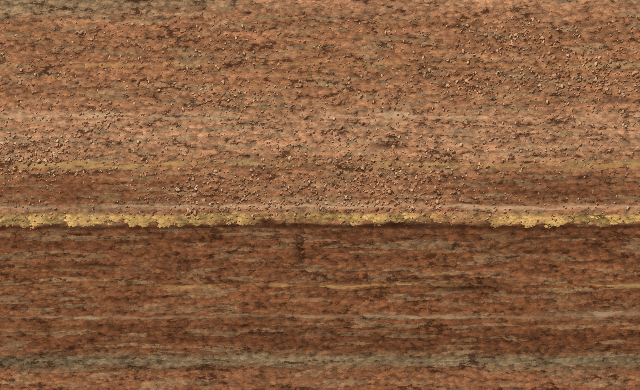
Reproduce this texture procedurally as a Shadertoy shader.

```glsl
#define SAND vec3(0.69, 0.51, 0.375)
#define CLAY vec3(0.58, 0.395, 0.27)
#define UMBER vec3(0.46, 0.29, 0.185)
#define SHADE vec3(0.22, 0.12, 0.07)
#define OCHRE vec3(0.72, 0.58, 0.34)
#define SAGE vec3(0.45, 0.39, 0.29)
#define CHALK vec3(0.88, 0.73, 0.57)
#define GRAIN 0.8
#define BEDDING 0.06
#define CHIPS 0.28
#define PEBBLE_SCALE 82.0
#define LIGHT vec2(-0.5, 0.86)

// Rubble clumps: centre and radii, in canvas heights
const vec4 CLUMPS[8] = vec4[8](
    vec4(0.57, 0.50, 0.14, 0.055), vec4(0.98, 0.53, 0.18, 0.075),
    vec4(1.22, 0.785, 0.10, 0.03), vec4(0.58, 0.75, 0.10, 0.025),
    vec4(1.52, 0.80, 0.11, 0.055), vec4(0.27, 0.70, 0.04, 0.03),
    vec4(1.32, 0.90, 0.09, 0.05), vec4(0.08, 0.60, 0.14, 0.06));

// Dark hollows, same layout
const vec4 HOLLOWS[5] = vec4[5](
    vec4(1.20, 0.263, 0.075, 0.008), vec4(0.25, 0.322, 0.06, 0.006),
    vec4(1.03, 0.426, 0.08, 0.007), vec4(1.00, 0.628, 0.04, 0.008),
    vec4(0.77, 0.37, 0.009, 0.05));

vec2 hash2(vec2 c) {
    vec3 q = fract(c.xyx * vec3(0.1031, 0.1030, 0.0973));
    q += dot(q, q.yzx + 33.33);
    return fract((q.xx + q.yz) * q.zy);
}

// Cellular noise: offset from nearest point, distance, cell value
vec4 cells(vec2 p) {
    vec2 id = floor(p), f = p - id;
    vec4 best = vec4(0.0, 0.0, 9.0, 0.0);
    for (int j = -1; j <= 1; j++)
    for (int i = -1; i <= 1; i++) {
        vec2 g = vec2(i, j), d = f - g - hash2(id + g);
        float len = length(d);
        if (len < best.z) best = vec4(d, len, hash2(id + g + 71.0).x);
    }
    return best;
}

// Layered cellular relief, roughly centred on zero
float relief(vec2 p) {
    float sum = 0.0, amp = 0.5;
    for (int i = 0; i < 4; i++) {
        sum += amp * (0.46 - cells(p).z);
        p = mat2(1.9, 0.12, -0.3, 1.8) * p + 17.3;
        amp *= 0.72;
    }
    return sum;
}

float waves(float x) {
    return 0.5 * sin(x * 5.1 + 0.7) + 0.3 * sin(x * 13.7 + 2.0) + 0.2 * sin(x * 37.0);
}

float bell(float d, float width) { return exp(-d * d / (width * width)); }

float blob(vec2 p, vec4 e) {
    vec2 d = (p - e.xy) / e.zw;
    return exp(-dot(d, d));
}

// Angular chips of stone, lit from above, with shadow beneath
vec3 scatter(vec3 col, vec2 p, float scale, float density) {
    vec4 c = cells(p * scale);
    float kept = smoothstep(0.0, 0.06, density - c.w), turn = c.w * 90.0;
    float size = fract(c.w * 37.0), radius = mix(0.16, 0.4, size * size);
    vec2 d = abs(mat2(cos(turn), sin(turn), -sin(turn), cos(turn)) * c.xy);
    float edge = max(d.x * 0.75 + d.y * 0.6, d.y * 1.4) - radius;
    float aa = 0.5 * scale / iResolution.y;
    float shadow = 1.0 - smoothstep(radius, radius + 0.25, length(c.xy + LIGHT * 0.3));
    float lit = 0.2 + 0.8 * fract(c.w * 53.0) + 0.9 * dot(c.xy, LIGHT);
    col = mix(col, SHADE, 0.7 * kept * shadow);
    vec3 stone = mix(CLAY * 0.9, CHALK, clamp(lit, 0.0, 1.0));
    return mix(col, stone, kept * (1.0 - smoothstep(-aa, aa, edge)));
}

void mainImage(out vec4 fragColor, in vec2 fragCoord) {
    vec2 p = fragCoord / iResolution.y;
    float streak = relief(p * vec2(9.0, 38.0));
    float grit = relief(p * vec2(48.0, 85.0) + 5.0);
    float dash = cells(p * vec2(13.0, 115.0) + streak).w;
    float chip = cells(p * vec2(75.0, 125.0) + grit).w;
    float y = p.y + 0.004 * waves(p.x) + 0.012 * streak;
    float upper = smoothstep(0.42, 0.435, y);

    // Broad beds
    vec3 col = mix(UMBER, CLAY, upper);
    col = mix(col, SAND, 0.7 * bell(y - 0.655, 0.075));
    col = mix(col, SAND, 0.5 * smoothstep(0.93, 1.0, y));
    col = mix(col, SAGE, 0.65 * smoothstep(0.94, 0.99, y) * (1.0 - smoothstep(0.2, 0.75, p.x)));
    float lens = blob(p, vec4(0.16, 0.515, 0.36, 0.038)) + blob(p, vec4(1.45, 0.52, 0.26, 0.04));
    col = mix(col, UMBER, 0.9 * min(lens * 1.3, 1.0));
    col = mix(col, SHADE, 0.25 * bell(y - 0.135, 0.03) + 0.2 * bell(y - 0.39, 0.03));
    col = mix(col, SAGE, 0.85 * bell(y - 0.075, 0.018));
    col = mix(col, CLAY, 0.65 * bell(y - 0.025, 0.02));

    // Fine bedding, crisp dashes and gritty surface
    float beds = sin(y * 210.0 + 2.0 * sin(y * 47.0) + waves(p.x)) * sin(y * 83.0 + p.x * 2.0);
    col = mix(col, SAGE, 0.5 * smoothstep(0.65, 0.9, dash));
    col *= 1.0 + BEDDING * (beds + waves(p.x * 0.8 + y * 9.0)) + 0.2 * (dash - 0.5)
        + CHIPS * (chip - 0.5) * (1.0 - 0.5 * lens) + GRAIN * (0.35 * streak + 0.8 * grit);
    col = mix(col, SHADE, 0.5 * smoothstep(0.1, 0.32, -streak - 0.8 * grit));

    // Thin pale seams, broken along their length
    float gaps = clamp(0.5 + 0.4 * waves(p.x * 1.7 + 1.0) + streak, 0.1, 1.0);
    gaps *= 0.35 + 0.9 * smoothstep(0.2, 0.7, dash);
    float right = smoothstep(1.2, 1.6, p.x);
    col = mix(col, OCHRE, 0.85 * gaps * bell(y - 0.58, 0.008));
    col = mix(col, OCHRE, 0.5 * gaps * bell(y - 0.835, 0.005));
    col = mix(col, CHALK, 0.5 * gaps * bell(y - 0.705, 0.010));
    col = mix(col, CHALK, 0.7 * (1.0 - 0.6 * gaps) * bell(y - 0.470, 0.005));
    col = mix(col, OCHRE, 0.8 * gaps * bell(y - 0.268, 0.005));
    vec3 pale = mix(SAGE, CHALK, 0.5);
    col = mix(col, pale, (0.35 + 0.4 * gaps) * bell(y - 0.188 - 0.01 * right, 0.004 + 0.007 * right));

    // Lumpy ochre ledge over its shadow
    vec4 lump = cells(p * vec2(28.0, 22.0) + grit);
    float base = 0.416 + 0.03 * lump.z;
    float ledge = smoothstep(base - 0.003, base + 0.003, y) * (1.0 - smoothstep(0.447, 0.457, y));
    float broken = 1.0 - 0.75 * (bell(p.x - 0.70, 0.06) + bell(p.x - 1.18, 0.09));
    col = mix(col, SHADE, 0.6 * bell(y - 0.419, 0.007));
    col = mix(col, OCHRE * (0.75 + 0.4 * lump.w + 0.8 * grit), 0.85 * ledge * broken);

    // Hollows and loose stones
    for (int i = 0; i < 5; i++)
        col = mix(col, SHADE * 0.8, 0.7 * blob(p + vec2(0.05, 0.01) * grit, HOLLOWS[i]));
    float rubble = 0.0;
    for (int i = 0; i < 8; i++) rubble += blob(p, CLUMPS[i]);
    float loose = 0.14 * (1.0 - smoothstep(0.92, 1.0, p.y)) * (1.0 - 0.7 * min(lens, 1.0));
    float density = min((loose + 0.45 * rubble) * upper, 0.6);
    vec2 ground = p + 0.006 * grit;
    col = scatter(col, ground, PEBBLE_SCALE * 1.7, density + 0.02);
    col = scatter(col, ground + 3.1, PEBBLE_SCALE, density * 0.6);
    fragColor = vec4(clamp(col, 0.0, 1.0), 1.0);
}
```
